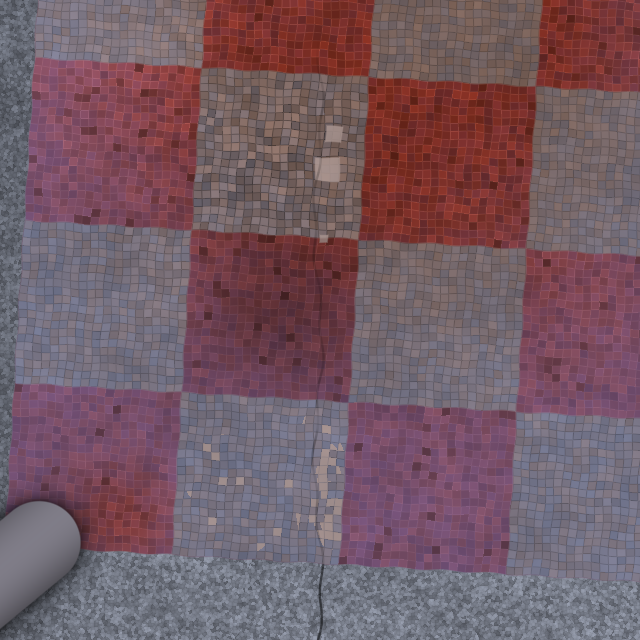
Give the GLSL for this texture, as a Shadertoy shader.

```glsl
const float TILES = 20.0;   // small tiles along one checker square
const float PI = 3.14159;

float hash(vec2 p) {
    vec3 q = fract(vec3(p.xyx) * 0.1031);
    q += dot(q, q.yzx + 33.33);
    return fract((q.x + q.y) * q.z);
}

// Cellular noise: x = distance to nearest point, y = random value of its cell
vec2 cellular(vec2 p) {
    vec2 base = floor(p), best = vec2(9.0, 0.0);
    for (int y = -1; y <= 1; y++)
    for (int x = -1; x <= 1; x++) {
        vec2 id = base + vec2(x, y);
        float d = distance(p, id + vec2(hash(id), hash(id + 57.0)));
        if (d < best.x) best = vec2(d, hash(id + 113.0));
    }
    return best;
}

// Layered sines, roughly -1 to 1
float blotches(vec2 p) {
    float sum = 0.0, amp = 0.5;
    for (int i = 0; i < 4; i++) {
        sum += amp * sin(p.x + 1.3 * sin(p.y)) * cos(p.y - sin(p.x * 0.7));
        p = mat2(1.6, 1.2, -1.2, 1.6) * p + 2.3;
        amp *= 0.55;
    }
    return sum;
}

float spot(vec2 p, vec2 centre, float radius) {
    vec2 d = (p - centre) / radius;
    return exp(-dot(d, d));
}

float boxMask(vec2 p, vec2 centre, vec2 halfSize, float aa) {
    vec2 d = abs(p - centre) - halfSize;
    return 1.0 - smoothstep(-aa, aa, max(d.x, d.y));
}

float squareWave(float x, float aa) {
    return clamp(sin(PI * x) / (PI * aa), -1.0, 1.0);
}

// Tilted board coordinates: one unit per checker square, y pointing down
vec2 toBoard(vec2 p) {
    mat2 axes = mat2(0.2617, -0.0150, -0.0156, -0.2539);
    return inverse(axes) * (p - vec2(0.2995, 0.6406));
}

vec3 concrete(vec2 p) {
    vec2 grain = cellular(p * 190.0), coarse = cellular(p * 75.0);
    float light = 0.78 + 0.36 * grain.y + 0.16 * coarse.y - 0.16 * grain.x;
    light *= mix(0.82, 1.0, smoothstep(0.0, 0.16, p.x));
    return vec3(0.47, 0.49, 0.54) * light * (1.0 + 0.06 * blotches(p * 14.0));
}

vec3 mosaic(vec2 p, vec2 board, float aa) {
    vec2 tile = board * TILES, id = floor(tile);
    float red = 0.5 + 0.5 * squareWave(board.x, aa) * squareWave(board.y, aa);
    float rnd = hash(id + 200.0), tint = hash(id + 371.0);

    // Warm light above, cool light below and to the left
    float cool = smoothstep(0.15, 0.75, distance(p, vec2(0.62, 0.95)));
    cool += 0.10 * blotches(p * 9.0) - 0.65 * spot(p, vec2(0.18, 0.19), 0.09);
    cool = clamp(cool, 0.0, 1.0);
    vec3 redTone = mix(vec3(0.46, 0.17, 0.14), vec3(0.48, 0.25, 0.29), min(cool * 2.0, 1.0));
    redTone = mix(redTone, vec3(0.46, 0.31, 0.43), max(cool * 2.0 - 1.0, 0.0));
    vec3 greyTone = mix(vec3(0.46, 0.385, 0.37), vec3(0.47, 0.46, 0.53), cool);
    vec3 colour = mix(greyTone, redTone, red);

    // Tile variation is strongest in the worn upper middle
    float worn = spot(p, vec2(0.45, 0.74), 0.18);
    float spread = mix(0.14 + 0.26 * worn, 0.30 - 0.14 * cool, red);
    colour *= 1.0 + spread * (rnd - 0.5);
    colour += 0.06 * (tint - 0.5) * vec3(1.0, 0.1, -0.8);
    colour *= 1.0 - 0.25 * step(0.95, tint) * red;

    // Grout: pale between red tiles, dark between grey ones
    vec2 edge = 0.5 - abs(fract(tile) - 0.5);
    float lineAA = aa * TILES * 0.7;
    vec2 lines = 1.0 - smoothstep(0.05 - lineAA, 0.05 + lineAA, edge);
    float grout = max(lines.x, lines.y) * (0.6 + 0.4 * hash(id + 19.0));
    vec3 groutTone = mix(colour * (0.76 - 0.2 * worn), colour * 1.1 + vec3(0.07, 0.08, 0.07), red);
    colour = mix(colour, groutTone, grout * mix(1.0, 1.0 - 0.55 * cool, red));

    // Pale replaced tiles, scattered low and in three patches
    float chance = 0.55 * spot((p - vec2(0.515, 0.22)) * vec2(3.2, 1.0), vec2(0.0), 0.085)
                 + 0.09 * spot(p, vec2(0.33, 0.25), 0.07);
    float pale = step(hash(id + 811.0), chance) * (1.0 - red) * (1.0 - 0.5 * grout);
    for (int i = 0; i < 3; i++) {
        float k = float(i);
        vec2 centre = vec2(0.81 - 0.025 * min(k, 1.0), -0.635 + 0.215 * k + 0.105 * k * (k - 1.0));
        float size = i == 0 ? 0.05 : i == 1 ? 0.072 : 0.025;
        pale = max(pale, boxMask(board, centre, vec2(size), aa));
    }
    colour = mix(colour, vec3(0.66, 0.58, 0.56), 0.85 * pale);

    // Soiling over the middle, and a lighter top left
    colour *= 1.0 - 0.24 * spot(p, vec2(0.45, 0.52), 0.15) * red;
    colour *= 1.0 + 0.14 * spot(p, vec2(0.15, 0.95), 0.2);
    return colour * (1.0 + 0.06 * blotches(p * 17.0));
}

void mainImage(out vec4 fragColor, in vec2 fragCoord) {
    vec2 p = fragCoord / iResolution.xy;
    float px = 1.0 / min(iResolution.x, iResolution.y), aa = px / 0.26;
    vec2 board = toBoard(p);
    board += 0.005 * sin(board.yx * vec2(19.0, 23.0) + 2.0 * sin(board * 7.0));

    float inside = smoothstep(-aa, aa, min(board.x + 1.0, 2.0 - board.y));
    vec3 colour = mix(concrete(p), mosaic(p, board, aa), inside);

    // Wandering vertical crack, faint on the tiles
    float crackX = 0.497 + 0.006 * sin(p.y * 17.0) + 0.003 * sin(p.y * 61.0);
    float crack = 1.0 - smoothstep(0.0007, 0.0007 + 1.5 * px, abs(p.x - crackX));
    crack *= mix(0.75, 0.3 + 0.3 * blotches(vec2(3.0, p.y * 30.0)), inside);
    colour *= 1.0 - 0.7 * crack * (1.0 - smoothstep(0.85, 0.95, p.y));

    // Rounded post with a soft shadow
    vec2 foot = vec2(-0.08, 0.035), axis = vec2(0.141, 0.117), rel = p - foot;
    float along = clamp(dot(rel, axis) / dot(axis, axis), 0.0, 1.0);
    float postDist = length(rel - axis * along) - 0.065;
    float side = dot(rel, normalize(vec2(-axis.y, axis.x))) / 0.065;
    vec3 post = vec3(0.46, 0.45, 0.49) * (1.08 - 0.3 * side * side + 0.08 * side);
    colour *= 1.0 - 0.55 * exp(-max(postDist, 0.0) * 65.0);
    colour = mix(post, colour, smoothstep(-px, px, postDist));

    fragColor = vec4(clamp(colour, 0.0, 1.0), 1.0);
}
```
